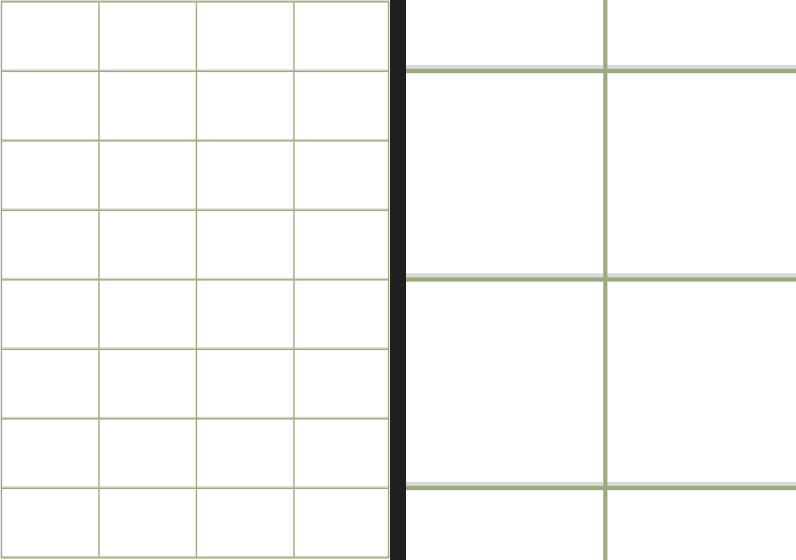
Left: the whole. Right: its middle third, enlarged.
Give the GLSL for this pattern, as a WebGL 1 fragment shader.

```glsl
precision highp float;
// Ruled sheet of 4 by 8 empty cells: sage green lines with a faint grey shade above each row line.

uniform vec2 u_resolution;

// Coverage of a band of the given width, d away from its centre.
float band(float d, float width, float pixel) {
    float outer = clamp((0.5 * width - d) / pixel + 0.5, 0.0, 1.0);
    return outer * min(1.0, width / pixel);
}

// Distance to the nearest of the evenly spaced lines first, first + period, ... up to count lines.
float lineDistance(float x, float first, float period, float count) {
    float index = clamp(floor((x - first) / period + 0.5), 0.0, count - 1.0);
    return abs(x - first - index * period);
}

void main() {
    float pixel = 1.0 / u_resolution.y;
    float aspect = u_resolution.x / u_resolution.y;
    vec2 p = gl_FragCoord.xy * pixel;

    vec2 low = vec2(0.0037 * aspect, 0.0039);
    vec2 high = vec2(0.9963 * aspect, 0.9967);
    float rowPeriod = (high.y - low.y) / 8.0;

    // The right edge cuts the last column slightly short.
    float columnDist = min(lineDistance(p.x, low.x, 0.25 * aspect, 4.0), abs(p.x - high.x));
    float rowDist = lineDistance(p.y, low.y, rowPeriod, 9.0);
    float shadeDist = lineDistance(p.y - 0.0024, low.y, rowPeriod, 9.0);

    // Lines stop at the outer frame.
    vec2 margin = min(p - low, high - p) + 0.0012;
    vec2 inside = clamp(margin / pixel + 0.5, 0.0, 1.0);

    float column = band(columnDist, 0.0025, pixel) * inside.y;
    float row = band(rowDist, 0.0026, pixel) * inside.x;
    float shade = band(shadeDist, 0.0026, pixel) * inside.x;

    vec3 paper = vec3(1.0);
    vec3 grey = vec3(0.85, 0.86, 0.85);
    vec3 sage = vec3(0.61, 0.67, 0.49);

    vec3 color = mix(paper, grey, shade);
    color = mix(color, sage, max(row, column));
    gl_FragColor = vec4(color, 1.0);
}
```
